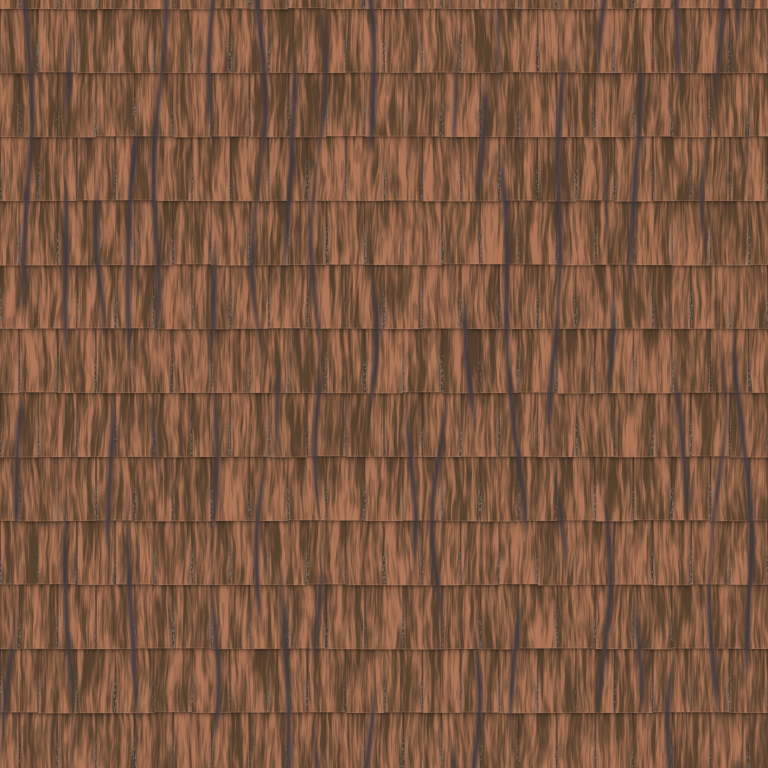
This texture is drawn by a WebGL 2 fragment shader. Its source:

```glsl
#version 300 es
precision highp float;
// Weathered wooden shingles in half-offset rows, with streaked grain and wandering dark stains.
uniform vec2 u_resolution;
out vec4 fragColor;

const float ROWS = 12.0;
const float COLUMNS = 20.0;
const float ROW_SHIFT = 0.19;        // vertical phase, in rows
const float EDGE_MIN = 0.02;         // uneven lower edges, in rows
const float EDGE_VARIATION = 0.02;
const float JOINT_WIDTH = 0.0008;    // in canvas units
const float SPECK_SPREAD = 0.0028;
const float STAIN_COLUMNS = 20.0;
const float STAIN_WIDTH = 0.0040;
const vec3 LIGHT_WOOD = vec3(0.695, 0.465, 0.345);
const vec3 DARK_WOOD = vec3(0.345, 0.255, 0.178);
const vec3 JOINT_COLOR = vec3(0.25, 0.20, 0.17);
const vec3 SPECK_COLOR = vec3(0.45, 0.45, 0.46);
const vec3 STAIN_COLOR = vec3(0.255, 0.222, 0.238);
const vec3 RIM_COLOR = vec3(0.70, 0.50, 0.38);

// Two random values in 0..1 for an integer cell
vec2 hash2(vec2 cell) {
  uvec2 v = uvec2(ivec2(cell)) * 1664525u + 1013904223u;
  v.x += v.y * 1664525u;
  v.y += v.x * 1664525u;
  v ^= v >> 16u;
  v.x += v.y * 1664525u;
  v.y += v.x * 1664525u;
  v ^= v >> 16u;
  return vec2(v & 65535u) / 65535.0;
}

float gradientAt(vec2 cell, vec2 offset) {
  float angle = 6.2831853 * hash2(cell).x;
  return dot(vec2(cos(angle), sin(angle)), offset);
}

float gradientNoise(vec2 p) {
  vec2 i = floor(p), f = fract(p);
  vec2 w = f * f * f * (f * (f * 6.0 - 15.0) + 10.0);
  vec2 e = vec2(1.0, 0.0);
  float low = mix(gradientAt(i, f), gradientAt(i + e, f - e), w.x);
  float high = mix(gradientAt(i + e.yx, f - e.yx), gradientAt(i + 1.0, f - 1.0), w.x);
  return mix(low, high, w.y);
}

// Stretched noise layers: 0 is dark wood, 1 is light
float woodGrain(vec2 p, vec2 seed) {
  vec2 q = p + 10.0 * seed;
  q.x += 0.006 * gradientNoise(q * vec2(22.0, 11.0));
  q.x += 0.0012 * gradientNoise(q * vec2(90.0, 45.0));
  float broad = gradientNoise(q * vec2(50.0, 6.0));
  float streak = gradientNoise(q * vec2(120.0, 10.0) + 31.0);
  float fibre = gradientNoise(q * vec2(240.0, 19.0) + 67.0);
  float fine = gradientNoise(q * vec2(420.0, 45.0) + 91.0);
  float tone = 0.65 * broad + 0.7 * streak + 0.6 * fibre + 0.4 * fine;
  float fleck = smoothstep(0.1, 0.3, gradientNoise(q * vec2(210.0, 28.0) + 17.0));
  return smoothstep(-0.56, 0.54, tone + 0.12 * (seed.y - 0.5)) * (1.0 - 0.3 * fleck);
}

// Column coordinate: even rows move by half a shingle
float columnAt(float x, float row) {
  return x * COLUMNS + 0.5 * (1.0 - mod(row, 2.0));
}

// Height of a shingle's lower edge, in rows
float lowerEdge(float x, float row) {
  vec2 tile = vec2(floor(columnAt(x, row)), row);
  return row + EDGE_MIN + EDGE_VARIATION * hash2(tile + 53.0).x;
}

vec3 shingle(vec2 p, float height, float row, float pixel) {
  float column = columnAt(p.x, row);
  vec2 seed = hash2(vec2(floor(column), row));
  vec3 color = mix(DARK_WOOD, LIGHT_WOOD, woodGrain(p, seed));

  // Joint of varying depth with pale specks near its foot
  float local = height - row;
  float side = fract(column);
  float gap = min(side, 1.0 - side) / COLUMNS;
  vec2 jointSeed = hash2(vec2(floor(column + 0.5), row + 307.0));
  float joint = 1.0 - smoothstep(JOINT_WIDTH - pixel * 0.5, JOINT_WIDTH + pixel, gap);
  color = mix(color, JOINT_COLOR, (0.3 + 0.45 * jointSeed.x) * joint);
  float foot = smoothstep(0.8, 0.35, local) * exp(-pow(gap / SPECK_SPREAD, 2.0));
  float speck = smoothstep(-0.05, 0.3, gradientNoise(p * vec2(400.0, 260.0)));
  color = mix(color, SPECK_COLOR, (0.4 + 0.5 * jointSeed.y) * foot * speck);

  // Worn lower rim and the shadow cast by the row above
  float rim = (height - lowerEdge(p.x, row)) / ROWS;
  color = mix(color, RIM_COLOR, 0.25 * (1.0 - smoothstep(0.0006, 0.0006 + 1.5 * pixel, rim)));
  float below = max(lowerEdge(p.x, row + 1.0) - height, 0.0);
  return color * (1.0 - 0.4 * exp(-below * 38.0) - 0.06 * exp(-below * 5.0));
}

// Long, meandering vertical stains that run across rows
float stains(vec2 p) {
  float amount = 0.0;
  float base = floor(p.x * STAIN_COLUMNS);
  for (int k = -1; k <= 1; k++) {
    float lane = base + float(k);
    vec2 random = hash2(vec2(lane, 211.0));
    float wander = gradientNoise(vec2(lane * 7.3 + 0.5, p.y * 3.5 + 9.0 * random.y));
    float center = (lane + 0.2 + 0.6 * random.x + 0.7 * wander) / STAIN_COLUMNS;
    float presence = gradientNoise(vec2(lane * 3.7 + 0.4, p.y * 5.0 + 40.0 * random.y));
    float strength = smoothstep(-0.22, 0.15, presence);
    float width = STAIN_WIDTH * (0.4 + 0.6 * strength);
    amount = max(amount, strength * exp(-pow((p.x - center) / width, 2.0)));
  }
  return amount;
}

void main() {
  vec2 p = gl_FragCoord.xy / u_resolution;
  float pixel = 1.0 / min(u_resolution.x, u_resolution.y);
  float height = p.y * ROWS + ROW_SHIFT - EDGE_MIN;
  float row = floor(height);
  float blur = 0.6 * pixel * ROWS;
  float cover = smoothstep(-blur, blur, height - lowerEdge(p.x, row));
  vec3 color = mix(shingle(p, height, row - 1.0, pixel), shingle(p, height, row, pixel), cover);
  color = mix(color, STAIN_COLOR, 0.85 * stains(p));
  fragColor = vec4(color, 1.0);
}
```
